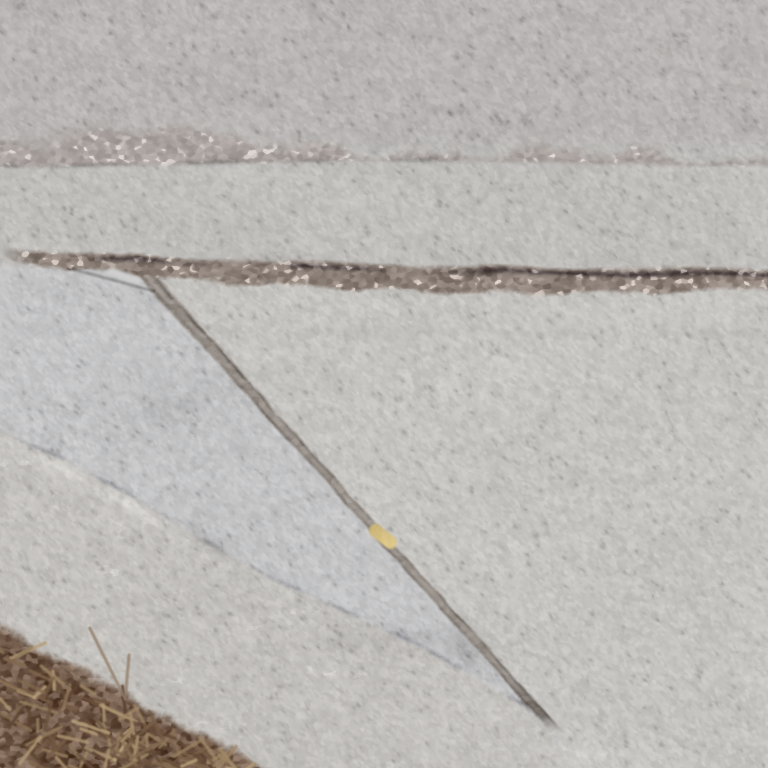
Give the GLSL for this texture, as a three.js fragment shader.

```glsl
// Weathered concrete pavement with dirt-filled joints, a curb and dry grass in the corner.
varying vec2 vUv;

vec2 hash2(vec2 p) {
  vec3 q = fract(p.xyx * vec3(0.1031, 0.103, 0.0973));
  q += dot(q, q.yzx + 33.33);
  return fract((q.xx + q.yz) * q.zy);
}

// Cellular noise: x = distance to the nearest point, y = softly blended cell value
vec2 cells(vec2 p) {
  float nearest = 9.0, sum = 0.0, weight = 0.0001;
  for (int j = -1; j <= 1; j++)
    for (int i = -1; i <= 1; i++) {
      vec2 cell = floor(p) + vec2(float(i), float(j));
      vec2 rnd = hash2(cell + 71.0);
      float d = length(cell + rnd - p), w = exp(-7.0 * d * d);
      nearest = min(nearest, d);
      sum += w * fract(rnd.x * 17.0 + rnd.y * 31.0);
      weight += w;
    }
  return vec2(nearest, sum / weight);
}

// Layered, turning sines, about -1 to 1
float waves(vec2 p) {
  float sum = 0.0, amp = 0.5;
  for (int i = 0; i < 5; i++) {
    sum += amp * sin(p.x + 1.7 * sin(p.y)) * cos(p.y * 0.8 - 0.6);
    p = mat2(0.8, 0.6, -0.6, 0.8) * p * 1.9 + 2.3;
    amp *= 0.6;
  }
  return sum;
}

float below(float edge, float v, float soft) { return 1.0 - smoothstep(edge - soft, edge + soft, v); }
float ridge(float d, float width) { return exp(-d * d / (width * width)); }
float blob(vec2 p, float x, float y, float w, float h) { return ridge(p.x - x, w) * ridge(p.y - y, h); }

float segment(vec2 p, vec2 a, vec2 b) {
  vec2 ab = b - a;
  return length(p - a - ab * clamp(dot(p - a, ab) / dot(ab, ab), 0.0, 1.0));
}

void main() {
  vec2 p = vUv;
  float x = p.x, y = p.y;
  float wobble = waves(p * 45.0), rough = waves(p * vec2(28.0, 60.0) + 5.0);
  vec2 slant = vec2(x - y, x + y);
  vec2 grain = cells(slant * vec2(60.0, 95.0)), fine = cells(slant * vec2(120.0, 185.0) + 9.0);
  vec2 stones = cells(p * vec2(130.0, 170.0) + wobble * 0.5);
  float grit = stones.y - 0.5, pebble = smoothstep(0.8, 0.95, stones.y);

  // Edges and signed distances of the joints
  float diagonal = (x - 0.182 - 0.9 * (0.651 - y)) / 1.345 + 0.002 * wobble;
  float curb = y - 0.44 + 0.525 * x - 0.006 * sin(x * 14.0) - 0.003 * wobble;
  float jointTop = 0.677 - 0.06 * x + 0.034 * x * x + 0.004 * rough;
  float jointBottom = 0.661 - 0.12 * x + 0.084 * x * x + 0.005 * wobble;
  float grassEdge = 0.18 - 0.53 * x + 0.012 * wobble;

  // Slabs: main, bluish wedge, curb, strip and road
  float curbSide = below(0.0, curb, 0.006) * below(0.0, diagonal, 0.02);
  vec3 col = vec3(0.772, 0.764, 0.75);
  col = mix(col, vec3(0.763, 0.764, 0.768), below(0.0, diagonal, 0.004));
  col = mix(col, vec3(0.762, 0.752, 0.736), curbSide);
  col = mix(col, vec3(0.748, 0.742, 0.731), smoothstep(0.64, 0.66, y));
  col = mix(col, vec3(0.718, 0.707, 0.701), smoothstep(0.78, 0.83, y));

  // Grain and stains
  col += 0.01 * waves(p * vec2(11.0, 17.0)) + 0.006 * wobble;
  col += 0.05 * (grain.y - 0.5) + 0.055 * (fine.y - 0.5);
  col -= 0.07 * below(0.12, grain.y, 0.07) * below(0.3, grain.x, 0.2);
  col += 0.06 * curbSide * smoothstep(0.3, 0.8, rough) * smoothstep(0.5, 0.8, stones.y);
  col -= 0.04 * blob(p, 0.21, 0.475, 0.09, 0.035) * (0.6 + wobble);
  col -= 0.05 * blob(p, 0.5, 0.165, 0.09, 0.018) * (0.7 + wobble);
  col -= 0.09 * blob(p, 0.61, 0.155, 0.028, 0.028) * (0.8 + wobble);
  col -= 0.025 * ridge(y - 0.572 + 0.008 * x, 0.006) * smoothstep(0.25, 0.3, x) * (0.8 + rough);
  col -= 0.18 * smoothstep(0.0, 0.5, wobble) * blob(p, 0.63, 0.845, 0.07, 0.012);
  col -= 0.08 * smoothstep(0.0, 0.6, rough) * blob(p, 0.42, 0.677, 0.15, 0.01);

  // Loose gravel along the road edge
  float heap = 0.046 * ridge(x - 0.17, 0.23) + 0.017 * ridge(x - 0.77, 0.15);
  float roadEdge = 0.787 + 0.004 * sin(x * 6.0 - 1.5) + 0.002 * wobble;
  float gravel = below(0.0, roadEdge - y, 0.004) * below(roadEdge + heap + 0.012 * wobble, y, 0.01);
  col = mix(col, vec3(0.66, 0.627, 0.612) + 0.17 * grit + 0.16 * pebble, gravel * 0.85);
  col -= 0.16 * ridge(y - roadEdge, 0.0035) * smoothstep(-0.3, 0.6, wobble) * below(0.62, x, 0.2);

  // Curb seam with a chipped pale lip
  vec2 along = vec2(x, curb);
  col += 0.07 * blob(along, 0.12, -0.014, 0.11, 0.01) * (0.8 + wobble);
  col -= vec3(0.15, 0.145, 0.12) * ridge(curb, 0.0038) * below(-0.005, diagonal, 0.005) * smoothstep(-0.7, 0.7, rough + wobble);
  col -= 0.1 * blob(along, 0.28, 0.0, 0.025, 0.009);

  // Diagonal joint, fading out at its foot
  float halfWidth = mix(0.006, 0.0095, smoothstep(0.35, 0.65, y));
  float joint = below(halfWidth, abs(diagonal), 0.003) * smoothstep(0.045, 0.075, y) * below(0.655, y, 0.006);
  vec3 jointCol = vec3(0.595, 0.565, 0.538) + 0.1 * grit + 0.04 * wobble - 0.14 * below(0.1, y, 0.03);
  jointCol -= 0.11 * ridge(diagonal + 0.005, 0.003) * (0.7 + wobble);
  jointCol -= 0.15 * ridge(diagonal - 0.0055, 0.0025) * (0.8 + rough);
  col = mix(col, jointCol, joint * 0.95);
  col += 0.06 * blob(p, 0.76, 0.02, 0.035, 0.012);

  // Dirt in the cross joint, with a broken dark crack along it
  float dirt = below(jointTop, y, 0.004) * below(0.0, jointBottom - y, 0.004);
  float crack = ridge(y - jointTop + 0.007, 0.0038) * mix(smoothstep(-0.5, 0.7, rough), 1.0, smoothstep(0.5, 0.75, x));
  vec3 dirtCol = vec3(0.545, 0.495, 0.46) + 0.24 * grit + 0.05 * wobble + 0.2 * pebble;
  col = mix(col, dirtCol - vec3(0.24, 0.235, 0.205) * crack, 0.92 * dirt * smoothstep(-0.01, 0.05, x));
  col = mix(col, vec3(0.81), below(0.005, segment(p, vec2(0.145, 0.646), vec2(0.178, 0.635)), 0.004));
  col -= 0.18 * below(0.002, segment(p, vec2(0.09, 0.651), vec2(0.2, 0.621)), 0.0025);

  // Fallen yellow leaf
  float leaf = segment(p, vec2(0.489, 0.309), vec2(0.508, 0.294));
  col = mix(col, vec3(0.81, 0.72, 0.48) + 0.08 * wobble, below(0.0085, leaf, 0.003));

  // Soil and dry grass blades
  vec3 soil = vec3(0.42, 0.33, 0.265) + 0.28 * grit + 0.08 * wobble;
  col = mix(col, soil, below(grassEdge, y, 0.01));
  for (int i = 0; i < 110; i++) {
    vec2 r = hash2(vec2(float(i), 3.7)), s = hash2(vec2(float(i), 11.3));
    vec2 root = vec2(r.x * 0.34, r.y * (0.17 - 0.18 * r.x) - 0.008);
    float angle = 0.5 + 2.4 * s.x;
    vec2 tip = root + (0.02 + 0.04 * s.y) * vec2(cos(angle), 0.65 * sin(angle));
    vec3 straw = mix(vec3(0.33, 0.23, 0.17), vec3(0.76, 0.67, 0.51), fract(s.y * 7.0 + r.x));
    col = mix(col, straw, 0.8 * below(0.0022, segment(p, root, tip), 0.0022));
  }
  vec2 foot = vec2(0.163, 0.09);
  float tall = min(segment(p, foot, vec2(0.117, 0.182)), segment(p, foot, vec2(0.168, 0.147)));
  col = mix(col, vec3(0.58, 0.5, 0.42), 0.8 * below(0.002, tall, 0.002));

  gl_FragColor = vec4(col, 1.0);
}
```
